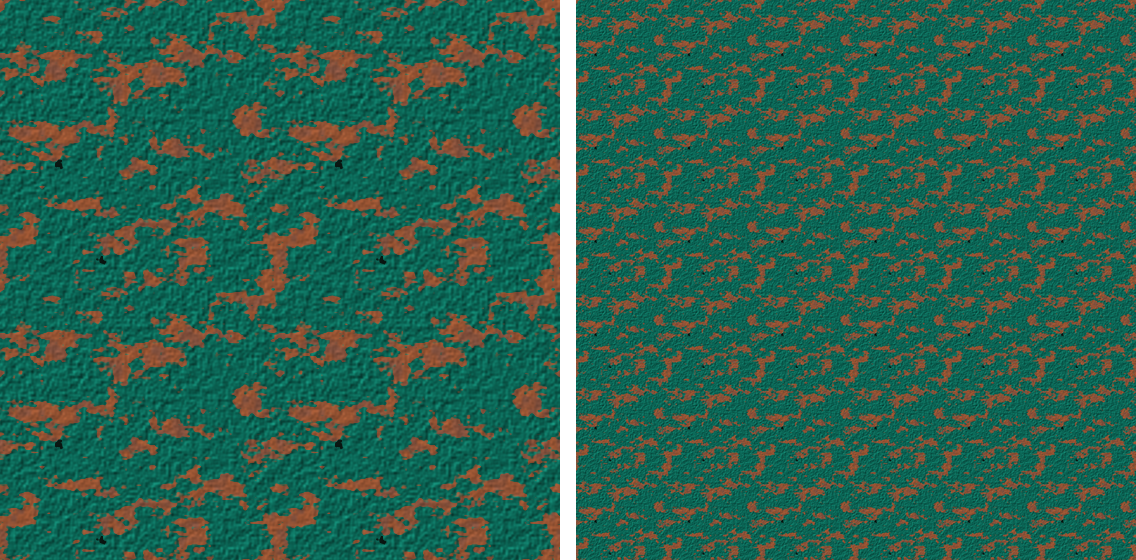
Left, the tile; right, the same tile 3 across and 3 down.
Write a WebGL 1 fragment shader that draws this texture.

```glsl
precision highp float;
// Embossed green patina over copper: small ragged bare patches and dark pits, in a tile repeated 2 x 2.

uniform vec2 u_resolution;

const float REPEATS = 2.0;                       // tiles across and down
const vec3 PATINA = vec3(0.040, 0.390, 0.328);
const vec3 COPPER = vec3(0.590, 0.325, 0.195);
const vec3 UMBER = vec3(0.500, 0.310, 0.240);
const vec3 PIT_COLOR = vec3(0.035, 0.060, 0.045);

const vec2 PATCH_CELLS = vec2(10.0, 15.0);       // wider than tall
const float PATCH_GAIN = 0.74;
const float PATCH_LEVEL = 0.580;                 // higher leaves less copper
const float PATCH_EDGE = 0.036;

const vec2 GRAIN_CELLS = vec2(54.0);
const vec2 LIGHT_STEP = vec2(-0.0032, 0.0036);   // towards the light, in tiles
const float PATINA_RELIEF = 0.85;
const float COPPER_RELIEF = 0.40;

const int PIT_COUNT = 2;
const vec2 PIT_START = vec2(0.213, 0.411);
const vec2 PIT_STEP = vec2(0.152, -0.343);
const float PIT_RADIUS = 0.024;

float hash(vec2 p, float seed) {
  vec3 q = fract(vec3(p.xyx + seed) * vec3(0.1031, 0.1030, 0.0973));
  q += dot(q, q.yzx + 33.33);
  return fract((q.x + q.y) * q.z);
}

// Value noise that wraps once per tile.
float tileNoise(vec2 tile, vec2 cells, float seed) {
  vec2 p = tile * cells;
  vec2 f = fract(p);
  vec2 a = floor(mod(floor(p) + 0.5, cells));
  vec2 b = floor(mod(a + 1.5, cells));
  f = f * f * (3.0 - 2.0 * f);
  return mix(mix(hash(a, seed), hash(vec2(b.x, a.y), seed), f.x),
             mix(hash(vec2(a.x, b.y), seed), hash(b, seed), f.x), f.y);
}

// Four octaves, normalised to 0..1.
float patchField(vec2 tile) {
  float sum = 0.0, total = 0.0, weight = 1.0;
  vec2 cells = PATCH_CELLS;
  for (int i = 0; i < 4; i++) {
    sum += weight * tileNoise(tile, cells, 17.0 + 31.0 * float(i));
    total += weight;
    weight *= PATCH_GAIN;
    cells *= 2.0;
  }
  return sum / total;
}

float grainHeight(vec2 tile) {
  return 0.55 * tileNoise(tile, GRAIN_CELLS, 211.0)
       + 0.45 * tileNoise(tile, GRAIN_CELLS * 2.0, 263.0);
}

// Ragged clusters of dark dots.
float pitMask(vec2 tile) {
  float crumbs = tileNoise(tile, vec2(110.0), 307.0);
  float mask = 0.0;
  for (int i = 0; i < PIT_COUNT; i++) {
    vec2 offset = tile - PIT_START - PIT_STEP * float(i);
    offset -= floor(offset + 0.5);
    float depth = 1.0 - length(offset) / PIT_RADIUS;
    mask = max(mask, smoothstep(0.0, 0.35, depth + 1.1 * (crumbs - 0.85)));
  }
  return mask;
}

void main() {
  vec2 tile = fract(gl_FragCoord.xy / u_resolution * REPEATS);

  // Bare copper where the patina has worn through
  float field = patchField(tile);
  float bare = smoothstep(-PATCH_EDGE, PATCH_EDGE, field - PATCH_LEVEL);
  float tarnish = tileNoise(tile, vec2(40.0), 401.0);
  vec3 metal = mix(COPPER, UMBER, smoothstep(0.25, 0.95, tarnish));

  // Slope of the grain seen from the light
  float slope = grainHeight(tile - LIGHT_STEP) - grainHeight(tile + LIGHT_STEP);
  float relief = mix(PATINA_RELIEF, COPPER_RELIEF, bare);

  vec3 color = mix(PATINA, metal, bare) * (1.0 + relief * slope);
  color += vec3(0.05, 0.03, 0.03) * max(slope, 0.0) * (1.0 - bare);
  color = mix(color, PIT_COLOR, 0.92 * pitMask(tile));
  gl_FragColor = vec4(color, 1.0);
}
```
